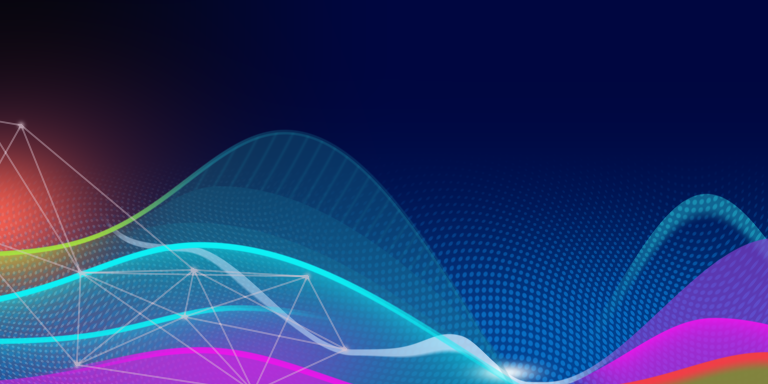
This background is drawn by a Shadertoy shader. Its source:

```glsl
const vec3 NIGHT = vec3(0.015, 0.015, 0.05);
const vec3 NAVY = vec3(0.0, 0.025, 0.25);
const vec3 OCEAN = vec3(0.0, 0.27, 0.58);
const vec3 CORAL = vec3(1.0, 0.38, 0.31);
const vec3 PLUM = vec3(0.3, 0.13, 0.2);
const vec3 LAVENDER = vec3(0.42, 0.33, 0.57);
const vec3 TEAL = vec3(0.09, 0.52, 0.63);
const vec3 CYAN = vec3(0.05, 0.94, 0.96);
const vec3 LIME = vec3(0.65, 0.9, 0.25);
const vec3 MAGENTA = vec3(0.93, 0.08, 0.92);
const vec3 VIOLET = vec3(0.55, 0.24, 0.82);
const vec3 ORANGE = vec3(0.98, 0.25, 0.22);
const vec3 OLIVE = vec3(0.5, 0.55, 0.18);
const vec3 DOT_BLUE = vec3(0.04, 0.48, 0.82);
const vec3 PALE = vec3(0.82, 0.91, 1.0);

// Crests: centre, peak, left width, right width
const vec4 HILL = vec4(0.742, 0.656, 0.36, 0.83);
const vec4 MID_HILL = vec4(0.57, 0.515, 0.26, 1.26);
const vec4 LOW_HILL = vec4(0.5, 0.42, 0.3, 1.17);
const vec4 CYAN_WAVE = vec4(0.52, 0.362, 0.4, 1.02);
const vec4 LOW_CYAN = vec4(0.62, 0.198, 0.3, 0.9);
const vec4 LOW_PINK = vec4(0.52, 0.088, 0.35, 0.47);
const vec4 ARCH = vec4(1.84, 0.495, 0.34, 0.3);
const vec4 PINK = vec4(1.86, 0.172, 0.314, 0.43);
const vec4 EMBER = vec4(2.0, 0.083, 0.3, 0.3);
const float DOT_GAP = 0.0185;
const float LINK_REACH = 0.6;
const int NODES = 10;

float pixel;

float fall(float a, float b, float x) { return 1.0 - smoothstep(a, b, x); }
float bell(float x, float c, float w) { return exp(-(x - c) * (x - c) / (w * w)); }
float glow(vec2 p, vec2 c, vec2 size) { return bell(p.x, c.x, size.x) * bell(p.y, c.y, size.y); }
float fill(float d) { return smoothstep(-pixel, pixel, d); }
float shade(float d, float reach) { return fill(d) * exp(-max(d, 0.0) / reach); }

// Depth under a bell with its own width and floor on each side
float under(vec2 p, vec4 s, float leftFloor, float rightFloor) {
  bool right = p.x > s.x;
  float low = right ? rightFloor : leftFloor;
  return mix(low, s.y, bell(p.x, s.x, right ? s.w : s.z)) - p.y;
}

// Even line along the zero of a depth
float stroke(float d, float width) {
  float slope = max(length(vec2(dFdx(d), dFdy(d))) / pixel, 1.0);
  return fall(width - pixel, width + pixel, abs(d) / slope);
}

float dots(vec2 q, float radius) {
  float d = length(fract(q / DOT_GAP) - 0.5) * DOT_GAP;
  return fall(radius - pixel, radius + pixel, d);
}

float ribbonHeight(float x) {
  float y = 0.36 - 0.27 * smoothstep(0.48, 0.92, x);
  y += 0.1 * exp(-max(x - 0.26, 0.0) / 0.05) + 0.04 * bell(x, 1.17, 0.09);
  return y - 0.085 * smoothstep(1.2, 1.38, x) + 0.375 * smoothstep(1.42, 2.02, x);
}

// Thin links between nearby nodes
float network(vec2 p) {
  vec2 node[NODES] = vec2[NODES](
    vec2(0.055, 0.674), vec2(0.21, 0.29), vec2(0.505, 0.297), vec2(0.8, 0.28), vec2(0.48, 0.175),
    vec2(0.2, 0.05), vec2(-0.1, 0.4), vec2(0.9, 0.09), vec2(0.66, -0.02), vec2(-0.04, 0.69));
  float light = 0.0;
  for (int i = 0; i < NODES; i++) {
    light += 0.8 * glow(p, node[i], vec2(0.009));
    for (int j = i + 1; j < NODES; j++) {
      vec2 a = p - node[i], b = node[j] - node[i];
      float d = length(a - b * clamp(dot(a, b) / dot(b, b), 0.0, 1.0));
      light += 0.55 * fall(0.0007, 0.0007 + 1.3 * pixel, d) * step(length(b), LINK_REACH);
    }
  }
  return min(light, 1.0);
}

void mainImage(out vec4 fragColor, in vec2 fragCoord) {
  pixel = 1.0 / iResolution.y;
  vec2 p = fragCoord / iResolution.xy * vec2(2.0, 1.0);
  float x = p.x, y = p.y;

  // Sky and glows
  vec3 col = mix(NAVY, OCEAN, pow(fall(0.0, 0.85, y), 1.5));
  col = mix(col, NIGHT, fall(0.0, 1.05, x) * smoothstep(0.2, 0.9, y));
  col = mix(col, PLUM, 0.85 * glow(p, vec2(0.05, 0.5), vec2(0.42, 0.3)));
  col = mix(col, CORAL, 0.95 * glow(p, vec2(-0.03, 0.42), vec2(0.23, 0.17)));
  col = mix(col, LAVENDER, 0.8 * glow(p, vec2(0.38, 0.1), vec2(0.5, 0.2)));

  float hill = under(p, HILL, 0.335, -1.0);
  float midHill = under(p, MID_HILL, 0.33, -1.0);
  float lowHill = under(p, LOW_HILL, 0.33, -0.6);
  float wave = under(p, CYAN_WAVE, 0.19, -0.4);
  float lowCyan = under(p, LOW_CYAN, 0.11, -0.2);
  float lowPink = under(p, LOW_PINK, 0.0, -0.1);
  float arch = under(p, ARCH, -0.15, 0.0);
  float pink = under(p, PINK, -0.05, 0.0);
  float ember = under(p, EMBER, -0.02, -0.02);
  float ribbon = ribbonHeight(x) - y;

  // Warped dot fields
  vec2 q = vec2(x - 0.25 * y + 0.02 * sin(13.0 * y + 3.0 * x), 0.45 * arch + 1.45 * y);
  q.y += 0.03 * sin(7.0 * x + 5.0 * y);
  float depth = fall(0.12, 0.62, y), leftSide = fall(0.5, 1.0, x);
  float blue = mix(0.35, 0.8, smoothstep(0.75, 1.35, x));
  col = mix(col, DOT_BLUE, dots(q, 0.003 + 0.0035 * depth) * depth * blue);
  vec2 fine = 1.3 * vec2(x + 0.03 * sin(17.0 * y), y + 0.05 * sin(8.0 * x + 6.0 * y));
  col = mix(col, PALE, 0.25 * dots(fine, 0.0045) * leftSide * fall(0.25, 0.6, y));

  // Translucent hills
  float inland = smoothstep(0.15, 0.5, x);
  float stripes = pow(0.5 + 0.5 * cos((x - 0.9 * y + 0.3 * y * y) * 145.0), 8.0);
  col = mix(col, TEAL, fill(hill) * inland * (0.32 + 0.1 * stripes * fill(-midHill)));
  col = mix(col, TEAL, fill(midHill) * inland * 0.2);
  col = mix(col, TEAL, fill(lowHill) * inland * 0.25);
  col = mix(col, LIME, 0.65 * shade(hill, 0.07) * fall(0.0, 0.4, x));
  col = mix(col, CYAN, 0.55 * shade(wave, 0.06));
  col = mix(col, CYAN, 0.4 * shade(lowCyan, 0.04) * leftSide);
  col = mix(col, VIOLET, 0.65 * glow(p, vec2(0.68, 0.06), vec2(0.28, 0.13)));
  col = mix(col, MAGENTA, 0.55 * fill(lowPink) * fall(0.8, 1.1, x));

  // Right arch and coloured sheets
  float archBand = fill(arch) * fall(0.03, 0.075, arch) * smoothstep(1.5, 1.75, x);
  col = mix(col, TEAL * 1.15, archBand * (0.6 + 0.3 * dots(q, 0.006)));
  float warm = smoothstep(1.42, 1.65, x);
  col = mix(col, VIOLET, 0.65 * fill(ribbon) * warm);
  col = mix(col, MAGENTA, warm * (0.35 * fill(pink) + 0.6 * shade(pink, 0.045)));
  col = mix(col, mix(ORANGE, OLIVE, smoothstep(0.01, 0.05, ember)), 0.9 * fill(ember) * warm);

  // Pale ribbon and bright lines
  float width = 0.018 + 0.035 * bell(x, 1.17, 0.12) + 0.02 * bell(x, 0.64, 0.1);
  float band = fill(ribbon) * fall(width * 0.7, width, ribbon);
  band *= smoothstep(0.26, 0.34, x) * fall(1.4, 1.65, x);
  col = mix(col, PALE, band * mix(0.5, 0.8, smoothstep(0.7, 1.3, x)));
  col = mix(col, vec3(1.0), 0.9 * glow(p, vec2(1.32, 0.03), vec2(0.07, 0.022)));
  vec3 hillInk = mix(LIME, TEAL, smoothstep(0.2, 0.6, x));
  col = mix(col, hillInk, stroke(hill, 0.006) * mix(0.25, 0.9, fall(0.3, 0.8, x)));
  col = mix(col, CYAN, stroke(wave, 0.0075) * mix(0.4, 1.0, fall(0.8, 1.3, x)));
  col = mix(col, CYAN, 0.9 * stroke(lowCyan, 0.007) * fall(0.4, 0.9, x));
  col = mix(col, MAGENTA, 0.9 * stroke(lowPink, 0.008) * smoothstep(0.0, 0.5, x));
  col = mix(col, mix(PALE, CORAL, 0.25), 0.75 * network(p));
  fragColor = vec4(col, 1.0);
}
```
